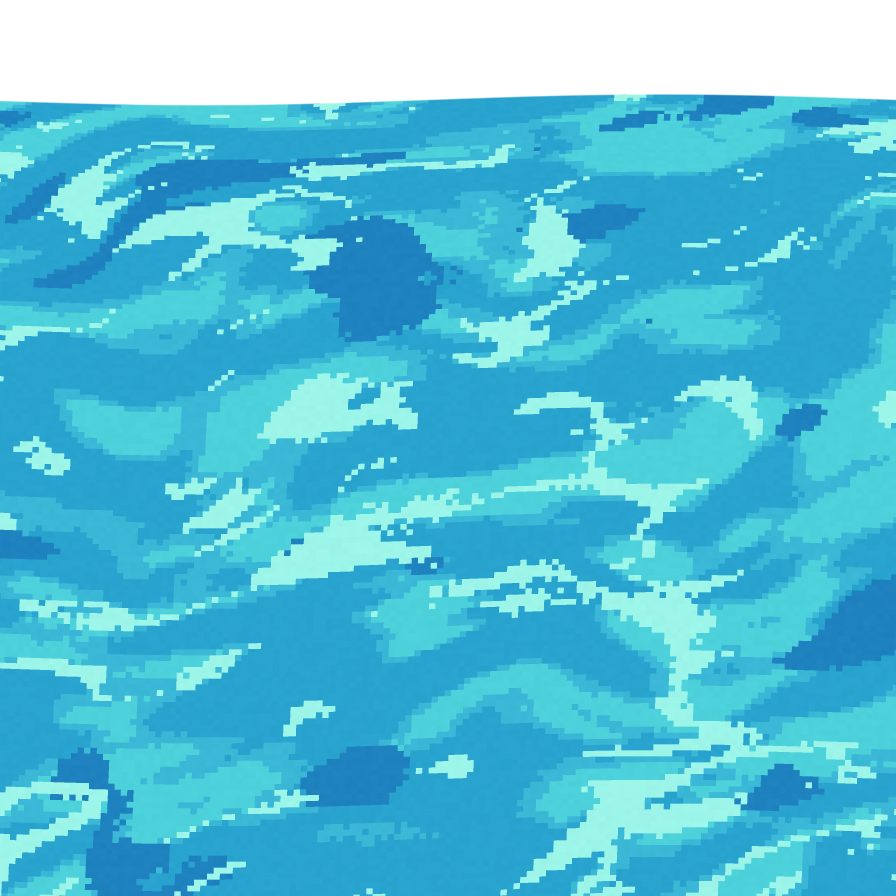
Reproduce this texture procedurally as a WebGL 2 fragment shader.

```glsl
#version 300 es
precision highp float;
// Stylised blocky sea under a white sky: a receding grid of small cells is
// coloured in flat blue tones by stretched, bent noise, with dark pools
// and tapering pale foam streaks drawn along noise contours.

uniform vec2 u_resolution;
out vec4 fragColor;

const vec3 SKY   = vec3(1.0);
const vec3 DARK  = vec3(0.12, 0.51, 0.75);
const vec3 BLUE  = vec3(0.16, 0.64, 0.81);
const vec3 TEAL  = vec3(0.23, 0.72, 0.84);
const vec3 CYAN  = vec3(0.30, 0.82, 0.86);
const vec3 FOAM  = vec3(0.61, 0.96, 0.91);
const vec2 CELLS = vec2(140.0, 150.0);
const int SAMPLES = 3;

// Integer hash of a lattice point, 0 to 1
float hash(vec2 p, uint seed) {
    uvec2 q = uvec2(ivec2(p)) * uvec2(1597334673u, 3812015801u);
    uint h = (q.x ^ q.y ^ (seed * 2654435769u)) * 1597334673u;
    h = (h ^ (h >> 15)) * 2246822519u;
    h ^= h >> 13;
    return float(h >> 8) / 16777216.0;
}

float valueNoise(vec2 p, uint seed) {
    vec2 i = floor(p);
    vec2 f = fract(p);
    f = f * f * (3.0 - 2.0 * f);
    float low  = mix(hash(i, seed), hash(i + vec2(1, 0), seed), f.x);
    float high = mix(hash(i + vec2(0, 1), seed), hash(i + vec2(1, 1), seed), f.x);
    return mix(low, high, f.y);
}

// Two octaves, the finer one weighted by detail
float layeredNoise(vec2 p, float detail, uint seed) {
    float coarse = valueNoise(p, seed);
    float fine = valueNoise(p * 2.3 + 7.7, seed + 1u);
    return mix(coarse, fine, detail);
}

float horizonHeight(float x) {
    return 0.8885 - 0.006 * sin(6.1 * x + 0.2);
}

// Plane coordinates: rows crowd together towards the horizon
vec2 seaPlane(float x, float depth) {
    float v = depth + 0.15 * (1.0 - exp(-6.0 * depth));
    return vec2(x + 0.04 * v, -v);
}

// Leans the waves up to the right and bends them gently
vec2 waveFlow(vec2 p, float slope, float bend) {
    float sway = valueNoise(p * 5.0, 11u) - 0.5;
    return vec2(p.x + slope * p.y, p.y - slope * p.x + bend * sway);
}

vec3 seaColor(vec2 plane) {
    vec2 cell = floor(plane * CELLS);
    vec2 p = (cell + 0.5) / CELLS;
    float jitter = hash(cell, 21u) - 0.5;
    vec2 flow = waveFlow(p, 0.32, 0.17);

    // Flat bands of water tone
    float tone = layeredNoise(flow * vec2(7.5, 19.0), 0.3, 31u) + 0.05 * jitter;
    vec3 color = BLUE;
    if (tone > 0.52) color = TEAL;
    if (tone > 0.62) color = CYAN;

    // Compact dark pools
    float pool = layeredNoise(flow * vec2(6.5, 12.0), 0.2, 41u) + 0.03 * jitter;
    if (pool < 0.275) color = DARK;

    // Foam follows a contour line and tapers with a mask
    float contour = layeredNoise(flow * vec2(6.0, 17.0) + 3.3, 0.22, 51u);
    float mask = valueNoise(p * vec2(11.0, 15.0), 61u);
    float width = 0.23 * max(mask - 0.42, 0.0);
    float ridge = abs(contour - 0.5 + 0.05 * jitter);
    if (ridge < width) color = FOAM;

    // Faint variation between neighbouring cells
    return color + 0.015 * (hash(cell, 71u) - 0.5);
}

void main() {
    vec2 uv = gl_FragCoord.xy / u_resolution;
    vec2 pixel = 1.0 / u_resolution;

    // Average several samples to smooth the cell edges
    vec3 sea = vec3(0.0);
    for (int j = 0; j < SAMPLES; j++) {
        for (int i = 0; i < SAMPLES; i++) {
            vec2 offset = (vec2(i, j) + 0.5) / float(SAMPLES) - 0.5;
            vec2 s = uv + offset * pixel;
            float depth = max(horizonHeight(s.x) - s.y, 0.0);
            sea += seaColor(seaPlane(s.x, depth));
        }
    }
    sea /= float(SAMPLES * SAMPLES);

    // Sky above the soft horizon line
    float height = uv.y - horizonHeight(uv.x);
    float sky = smoothstep(-pixel.y, pixel.y, height);
    fragColor = vec4(mix(sea, SKY, sky), 1.0);
}
```
